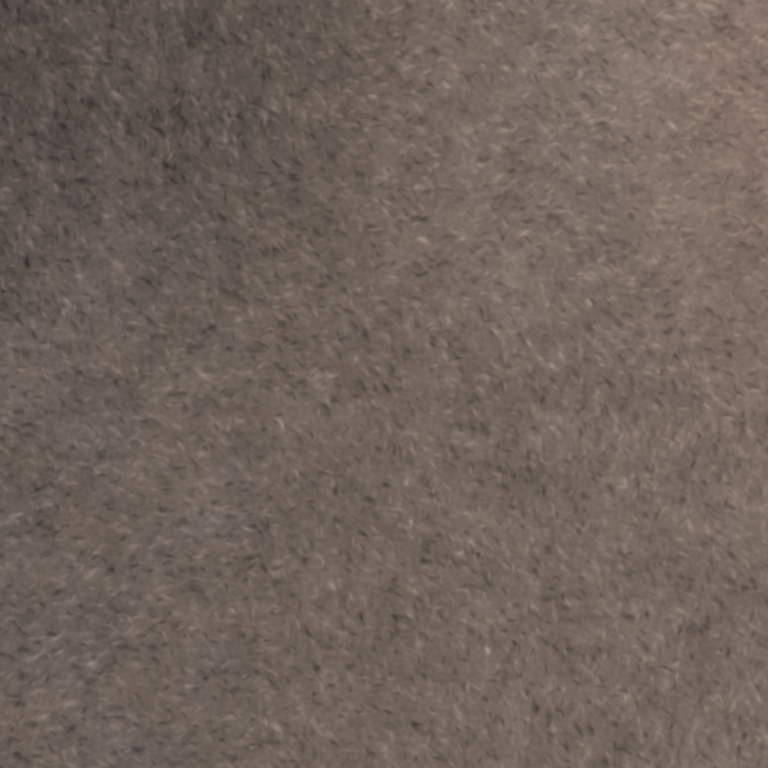
Give the GLSL for this texture, as a WebGL 2 fragment shader.

```glsl
#version 300 es
precision highp float;
// Brushed brown-grey felt: short matted fibres under soft uneven light.

uniform vec2 u_resolution;
out vec4 outColor;

const vec3 FELT_TINT = vec3(1.0, 0.886, 0.818);
const vec3 WARM_SHIFT = vec3(0.014, -0.002, -0.008);
const vec3 COOL_SHIFT = vec3(-0.006, 0.0, 0.012);

vec2 hash2(vec2 cell) {
    vec3 q = fract(cell.xyx * vec3(0.1031, 0.1030, 0.0973));
    q += dot(q, q.yzx + 33.33);
    return fract((q.xx + q.yz) * q.zy);
}

vec2 gradientAt(vec2 cell) {
    float angle = 6.2832 * hash2(cell).x;
    return vec2(cos(angle), sin(angle));
}

float gradientNoise(vec2 p) {
    vec2 i = floor(p), f = p - i;
    vec2 u = f * f * f * (f * (f * 6.0 - 15.0) + 10.0);
    vec2 e = vec2(0.0, 1.0);
    float a = dot(gradientAt(i), f);
    float b = dot(gradientAt(i + e.yx), f - e.yx);
    float c = dot(gradientAt(i + e.xy), f - e.xy);
    float d = dot(gradientAt(i + e.yy), f - e.yy);
    return mix(mix(a, b, u.x), mix(c, d, u.x), u.y);
}

// Sum of smooth elongated flecks, one per cell, light or dark.
float fibres(vec2 p, float scale, float direction, float spread, float seed) {
    vec2 g = p * scale;
    vec2 home = floor(g);
    float sum = 0.0;
    for (int y = -1; y <= 1; y++) {
        for (int x = -1; x <= 1; x++) {
            vec2 cell = home + vec2(x, y);
            vec2 place = hash2(cell + seed);
            vec2 trait = hash2(cell + seed + 57.3);
            float strength = trait.x * 2.0 - 1.0;
            float angle = direction + (trait.y - 0.5) * spread;
            vec2 axis = vec2(cos(angle), sin(angle));
            vec2 d = g - cell - place;
            float halfLength = mix(0.65, 1.0, place.y);
            float halfWidth = mix(0.34, 0.48, place.x);
            vec2 q = vec2(dot(d, axis) / halfLength,
                          dot(d, vec2(-axis.y, axis.x)) / halfWidth);
            float body = max(0.0, 1.0 - dot(q, q));
            // The slope across a fleck gives it a lit and a shaded side.
            sum += strength * sqrt(abs(strength)) * body * body * (1.0 + 1.0 * q.y);
        }
    }
    return sum;
}

// Darkened region towards the upper left, with a ragged border.
float shadowMask(vec2 p) {
    vec2 w = p + 0.12 * gradientNoise(p * 5.0 + 3.7);
    return (1.0 - smoothstep(0.3, 0.58, w.x)) * smoothstep(0.52, 0.82, w.y);
}

float glowMask(vec2 p) {
    return smoothstep(0.35, 0.9, p.x) * smoothstep(0.35, 0.9, p.y);
}

// Nap direction: nearly level at the sides, steeper in shadow and low centre.
float napDirection(vec2 p, float shadow) {
    float lowCentre = smoothstep(0.25, 0.55, p.x) * (1.0 - smoothstep(0.4, 0.7, p.y));
    float steep = max(shadow, lowCentre);
    return -0.2 - 0.85 * steep + 0.9 * gradientNoise(p * 6.0 + 11.0);
}

void main() {
    vec2 p = gl_FragCoord.xy / u_resolution.y;

    // Broad light and cloudy matting
    float shadow = shadowMask(p);
    float glow = glowMask(p);
    float light = 0.442 + 0.06 * (p.x - 0.5) - 0.058 * shadow + 0.045 * glow;
    light += 0.03 * gradientNoise(p * 7.0) + 0.036 * gradientNoise(p * 17.0 + 5.1);
    light += 0.036 * gradientNoise(p * 36.0 + 17.3);

    // Slightly bent fibres and fine grain
    vec2 bend = vec2(gradientNoise(p * 55.0), gradientNoise(p * 55.0 + 31.7));
    vec2 w = p + 0.003 * bend;
    float nap = napDirection(p, shadow);
    float fleck = fibres(w, 60.0, nap, 1.3, 0.0)
                + 0.95 * fibres(w + 0.37, 88.0, nap, 1.9, 113.0);
    float grain = gradientNoise(p * 95.0) + 0.8 * gradientNoise(p * 170.0 + 9.0);
    light += 0.076 * fleck + 0.038 * grain;

    // Warm right edge, cool patches on the left
    float warm = smoothstep(0.72, 1.05, p.x) * smoothstep(0.1, 0.8, p.y);
    float cool = (1.0 - smoothstep(0.05, 0.5, p.x)) * (0.5 + gradientNoise(p * 8.0 + 21.0));
    float mottle = gradientNoise(p * 24.0 + 40.0);
    vec3 color = light * FELT_TINT + warm * WARM_SHIFT + (cool + 0.5 * mottle) * COOL_SHIFT;
    outColor = vec4(color, 1.0);
}
```
